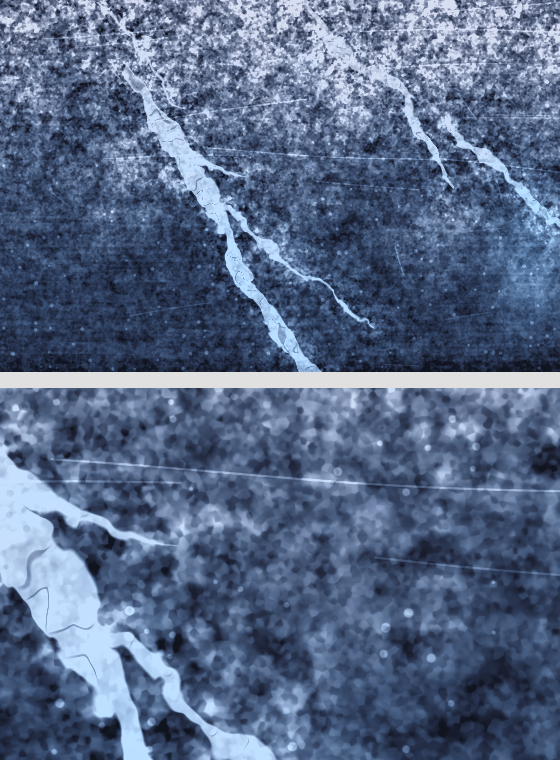
Top: the whole. Bottom: its middle third, enlarged.
Give the GLSL for this texture, as a Shadertoy shader.

```glsl
vec2 hash2(vec2 c) {
    vec3 q = fract(c.xyx * vec3(0.1031, 0.1030, 0.0973));
    q += dot(q, q.yzx + 33.33);
    return fract((q.xx + q.yz) * q.zy);
}

// Smooth cellular noise, centred on zero: random cell values weighted by distance
float cellNoise(vec2 p) {
    vec2 cell = floor(p), local = fract(p);
    float total = 0.0, weights = 0.0;
    for (int y = -1; y <= 1; y++)
    for (int x = -1; x <= 1; x++) {
        vec2 offset = vec2(x, y);
        vec2 rnd = hash2(cell + offset + 71.0);
        vec2 d = offset + rnd - local;
        float w = exp(-7.0 * dot(d, d));
        total += w * hash2(cell + offset + 191.0).x;
        weights += w;
    }
    return total / weights - 0.5;
}

float layeredNoise(vec2 p, float scale, float gain, int octaves) {
    float sum = 0.0, amp = 1.0;
    for (int i = 0; i < octaves; i++) {
        sum += amp * cellNoise(p * scale + float(i) * 17.3);
        p = mat2(0.8, 0.6, -0.6, 0.8) * p;
        scale *= 2.0;
        amp *= gain;
    }
    return sum;
}

// Sparse round flecks, one chance per grid cell
float flecks(vec2 p, float scale, float share, float pixel) {
    vec2 cell = floor(p * scale);
    vec2 rnd = hash2(cell + 37.0);
    float radius = 0.08 + 0.14 * rnd.y;
    float d = length(fract(p * scale) - 0.3 - 0.4 * rnd.yx);
    float present = step(1.0 - share, hash2(cell + 5.0).x);
    return present * (1.0 - smoothstep(radius - 0.05, radius + pixel * scale, d));
}

// Distance to a segment in x, position along it in y
vec2 segment(vec2 p, vec2 a, vec2 b) {
    vec2 ab = b - a;
    float h = clamp(dot(p - a, ab) / dot(ab, ab), 0.0, 1.0);
    return vec2(length(p - a - ab * h), h);
}

// Signed distance to a tapered path; z holds the half width
float vein(vec2 p, vec3 path[5], float swell) {
    float d = 9.0;
    for (int i = 0; i < 4; i++) {
        vec2 s = segment(p, path[i].xy, path[i + 1].xy);
        d = min(d, s.x - swell * mix(path[i].z, path[i + 1].z, s.y));
    }
    return d;
}

float scratches(vec2 p, float pixel, float aspect) {
    float marks = 0.0;
    for (int i = 0; i < 34; i++) {
        vec2 place = hash2(vec2(float(i), 11.0)) * vec2(aspect, 1.0);
        vec2 shape = hash2(vec2(float(i), 47.0));
        bool steep = i % 4 == 0;
        float angle = steep ? -0.6 - 0.7 * shape.x : 0.3 * (shape.x - 0.4);
        float reach = steep ? 0.04 : 0.03 + 0.3 * shape.y * shape.y;
        vec2 arm = reach * vec2(cos(angle), sin(angle));
        vec2 s = segment(p, place - arm, place + arm);
        float line = 1.0 - smoothstep(0.0004, 0.0007 + pixel, s.x);
        marks = max(marks, line * (0.35 + 0.65 * shape.y));
    }
    return marks;
}

vec3 slateRamp(float tone) {
    vec3 tones[6] = vec3[6](
        vec3(0.13, 0.15, 0.22), vec3(0.21, 0.26, 0.36), vec3(0.31, 0.38, 0.49),
        vec3(0.45, 0.52, 0.63), vec3(0.61, 0.68, 0.78), vec3(0.81, 0.88, 0.95));
    float t = clamp(tone, 0.0, 0.999) * 5.0;
    int i = int(t);
    return mix(tones[i], tones[i + 1], fract(t)) * (1.0 + 4.0 * clamp(tone, -0.12, 0.0));
}

void mainImage(out vec4 fragColor, in vec2 fragCoord) {
    float pixel = 1.0 / iResolution.y;
    vec2 p = fragCoord * pixel;

    // Weathered stone: clouds, grit and brushed streaks
    float cloud = layeredNoise(p, 4.0, 0.6, 4);
    float grit = layeredNoise(p, 45.0, 0.95, 3);
    float streak = cellNoise(p * vec2(5.0, 110.0));
    float height = smoothstep(0.18, 1.0, p.y + 0.22 * cloud);
    vec2 patchPos = (p - vec2(1.43, 0.31)) / vec2(0.11, 0.2);
    float bluePatch = exp(-dot(patchPos, patchPos));
    float tone = mix(0.12, 0.71, height) + 0.3 * cloud * (0.4 + height);
    tone += grit * mix(0.2, 0.6, height) + 0.14 * streak + 0.36 * bluePatch * (1.0 + cloud);

    // Pale mineral veins with ragged edges
    vec2 ragged = vec2(cellNoise(p * 13.0), cellNoise(p * 13.0 + 50.0)) * 0.028;
    ragged += vec2(cellNoise(p * 45.0), cellNoise(p * 45.0 + 80.0)) * 0.012;
    vec2 q = p + ragged;
    float swell = 1.0 + 1.1 * cellNoise(p * 20.0 + 9.0);
    float trunk = vein(q, vec3[5](vec3(0.34, 0.81, 0.007), vec3(0.46, 0.62, 0.028),
        vec3(0.58, 0.45, 0.023), vec3(0.67, 0.22, 0.019), vec3(0.85, -0.02, 0.02)), swell);
    float fork = vein(q, vec3[5](vec3(0.56, 0.48, 0.016), vec3(0.68, 0.37, 0.009),
        vec3(0.78, 0.29, 0.004), vec3(0.89, 0.21, 0.003), vec3(1.01, 0.11, 0.001)), swell);
    float spur = vein(q, vec3[5](vec3(0.45, 0.66, 0.018), vec3(0.51, 0.60, 0.014),
        vec3(0.56, 0.56, 0.008), vec3(0.60, 0.54, 0.004), vec3(0.67, 0.51, 0.0)), swell);
    float ridge = vein(q, vec3[5](vec3(0.82, 1.0, 0.002), vec3(0.91, 0.86, 0.02),
        vec3(1.07, 0.76, 0.007), vec3(1.13, 0.65, 0.016), vec3(1.22, 0.50, 0.007)), swell);
    float coast = vein(q, vec3[5](vec3(1.21, 0.66, 0.006), vec3(1.29, 0.57, 0.014),
        vec3(1.36, 0.53, 0.005), vec3(1.43, 0.47, 0.01), vec3(1.51, 0.38, 0.006)), swell);
    float thread = vein(q, vec3[5](vec3(0.25, 1.0, 0.002), vec3(0.36, 0.92, 0.002),
        vec3(0.40, 0.82, 0.003), vec3(0.44, 0.76, 0.003), vec3(0.49, 0.71, 0.001)), swell);
    float d = min(min(min(trunk, fork), min(spur, ridge)), min(coast, thread));
    tone += 0.13 * exp(-25.0 * max(d, 0.0)) * (1.0 + 2.0 * grit);
    float crack = 1.0 - smoothstep(0.01, 0.05, abs(cellNoise(q * 32.0)));
    float veinTone = 0.97 + 0.14 * grit - 0.3 * crack * smoothstep(0.0, -0.012, d);
    tone = mix(tone, veinTone, 1.0 - smoothstep(-0.0015, 0.001 + pixel, d));

    // Surface wear
    tone += 0.3 * scratches(p + 0.004 * sin(p.yx * 9.0), pixel, iResolution.x * pixel);
    tone += 0.35 * flecks(p, 48.0, 0.1, pixel) - 0.25 * flecks(p + 3.7, 65.0, 0.16, pixel) * height;
    tone -= 0.15 * (1.0 - smoothstep(0.0, 0.06, p.y));

    // Warm mauve above, cold blue below
    vec3 tint = mix(vec3(0.9, 1.0, 1.08), vec3(1.04, 0.99, 1.0), height);
    tint = mix(tint, vec3(0.82, 1.02, 1.12), 0.6 * bluePatch);
    fragColor = vec4(clamp(slateRamp(tone) * tint, 0.0, 1.0), 1.0);
}
```
